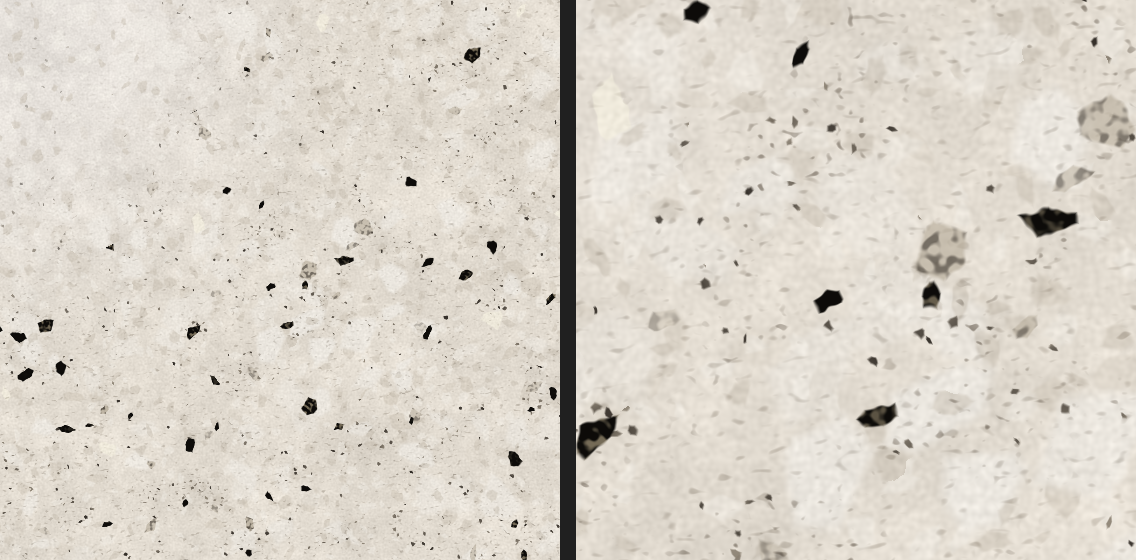
Left: the whole. Right: its middle third, enlarged.
Write a Shadertoy shader that draws this texture.

```glsl
// Pale terrazzo stone: a cloudy cream ground with soft light and beige chips,
// scattered black mineral chips and clustered dark flecks.
// Chips are random convex polygons on jittered grids; clouds are gradient noise.

vec2 hash2(vec2 p) {
    vec3 q = fract(p.xyx * vec3(0.1031, 0.1030, 0.0973));
    q += dot(q, q.yzx + 33.33);
    return fract((q.xx + q.yz) * q.zy);
}

float cornerSlope(vec2 cell, vec2 offset) {
    return dot(hash2(cell) * 2.0 - 1.0, offset);
}

float gradientNoise(vec2 p) {
    vec2 i = floor(p), f = fract(p), e = vec2(1.0, 0.0);
    vec2 w = f * f * f * (f * (f * 6.0 - 15.0) + 10.0);
    return mix(mix(cornerSlope(i, f), cornerSlope(i + e, f - e), w.x),
               mix(cornerSlope(i + e.yx, f - e.yx), cornerSlope(i + 1.0, f - 1.0), w.x), w.y);
}

float fbm(vec2 p) {
    float sum = 0.0, gain = 0.6;
    for (int i = 0; i < 4; i++) {
        sum += gain * gradientNoise(p);
        p = p * 2.03 + 17.7;
        gain *= 0.55;
    }
    return sum;
}

// x: coverage, y: random tone of the covering chip
vec2 chips(vec2 uv, float cells, float share, float radius, float spread, float soft, float seed) {
    vec2 p = uv * cells, result = vec2(0.0);
    for (int j = -1; j <= 1; j++)
    for (int i = -1; i <= 1; i++) {
        vec2 cell = floor(p) + vec2(i, j);
        vec2 place = hash2(cell + seed), kind = hash2(cell + seed + 57.3);
        if (kind.x > share) continue;
        vec2 form = hash2(cell + seed + 113.9);

        // local frame with its long axis along x
        float turn = 1.0 + (kind.y - 0.5) * spread;
        vec2 q = p - cell - 0.1 - 0.8 * place;
        q = mat2(cos(turn), -sin(turn), sin(turn), cos(turn)) * q;
        q.y *= 1.0 + 1.3 * form.x;
        float size = radius * cells * (0.55 + 0.65 * form.y);

        // intersection of six uneven half planes
        float d = -size;
        for (int k = 0; k < 6; k++) {
            vec2 side = hash2(cell + seed + 7.1 * float(k + 1));
            float a = 1.0472 * float(k) + 0.8 * side.x;
            d = max(d, dot(q, vec2(cos(a), sin(a))) - size * (0.6 + 0.45 * side.y));
        }
        float cover = 1.0 - smoothstep(-soft, soft, d / cells);
        if (cover > result.x) result = vec2(cover, kind.x / share);
    }
    return result;
}

void mainImage(out vec4 fragColor, in vec2 fragCoord) {
    vec2 uv = fragCoord / iResolution.y;
    vec2 warped = uv + 0.0022 * vec2(gradientNoise(uv * 140.0), gradientNoise(uv * 140.0 + 40.0));
    float busy = smoothstep(0.15, 0.7, length(uv - vec2(0.0, 1.0)));
    float low = 1.0 - smoothstep(0.6, 0.85, uv.y);

    // cloudy ground, plainer and cooler toward the upper left
    vec3 color = mix(vec3(0.902, 0.883, 0.860), vec3(0.889, 0.862, 0.819), busy);
    color += 0.075 * fbm(uv * 7.0) + 0.07 * fbm(uv * 30.0 + 5.0);

    // soft aggregate
    vec2 beige = chips(warped, 22.0, 0.42, 0.020, 6.3, 0.002, 11.0);
    color = mix(color, vec3(0.81, 0.775, 0.72), beige.x * beige.y * mix(0.25, 0.6, busy));
    vec2 pale = chips(warped, 15.0, 0.5, 0.034, 6.3, 0.006, 23.0);
    color = mix(color, vec3(0.93, 0.915, 0.888), pale.x * (0.35 + 0.5 * pale.y));
    vec2 small = chips(warped, 42.0, 0.5, 0.011, 6.3, 0.002, 31.0);
    color = mix(color, mix(vec3(0.77, 0.735, 0.68), vec3(0.945, 0.93, 0.90), step(0.4, small.y)),
                small.x * 0.45);
    vec2 cream = chips(warped, 11.0, 0.05, 0.022, 3.0, 0.0015, 47.0);
    color = mix(color, vec3(0.95, 0.93, 0.87), cream.x * 0.8);

    // fine grain and short, slightly slanted scratches
    color += 0.06 * gradientNoise(uv * 240.0) + 0.03 * gradientNoise(uv * vec2(110.0, 190.0));
    vec2 slant = vec2(uv.x + 0.4 * uv.y, uv.y - 0.2 * uv.x);
    float scratch = smoothstep(0.22, 0.5, gradientNoise(slant * vec2(95.0, 190.0) + 80.0));
    color -= scratch * vec3(0.12, 0.125, 0.13) * mix(0.3, 1.0, busy);

    // clustered ragged specks
    float cluster = smoothstep(-0.1, 0.35, fbm(uv * 13.0 + 61.0)) * mix(0.08, 1.0, busy);
    color -= 0.012 * cluster;
    float speck = smoothstep(0.25, 0.48, gradientNoise(uv * vec2(150.0, 200.0) + 9.0));
    color = mix(color, vec3(0.43, 0.39, 0.34), speck * cluster * 0.75);

    // small dark flecks
    vec2 fleck = chips(warped, 75.0, 0.02 + 0.2 * cluster, 0.0036, 4.5, 0.001, 71.0);
    color = mix(color, mix(vec3(0.12, 0.10, 0.08), vec3(0.55, 0.51, 0.45), fleck.y),
                fleck.x * mix(0.3, 0.9, busy));

    // grey chips, broken up by mottling
    float mottle = smoothstep(-0.1, 0.32, gradientNoise(uv * 165.0 + 33.0)
                                          + 0.5 * gradientNoise(uv * 70.0));
    vec2 grey = chips(warped, 14.0, 0.17 * busy, 0.015, 2.6, 0.0015, 83.0);
    color = mix(color, mix(vec3(0.72, 0.68, 0.61), vec3(0.24, 0.21, 0.17), mottle),
                grey.x * (0.3 + 0.55 * grey.y));

    // black chips, some worn to olive brown
    vec2 black = chips(warped, 14.0, 0.25 * busy * mix(0.3, 1.0, low), 0.0135, 2.6, 0.0014, 97.0);
    vec3 ink = mix(vec3(0.05, 0.045, 0.035), vec3(0.46, 0.42, 0.34),
                   mottle * smoothstep(0.3, 0.8, black.y));
    color = mix(color, ink, black.x);

    fragColor = vec4(clamp(color, 0.0, 1.0), 1.0);
}
```
